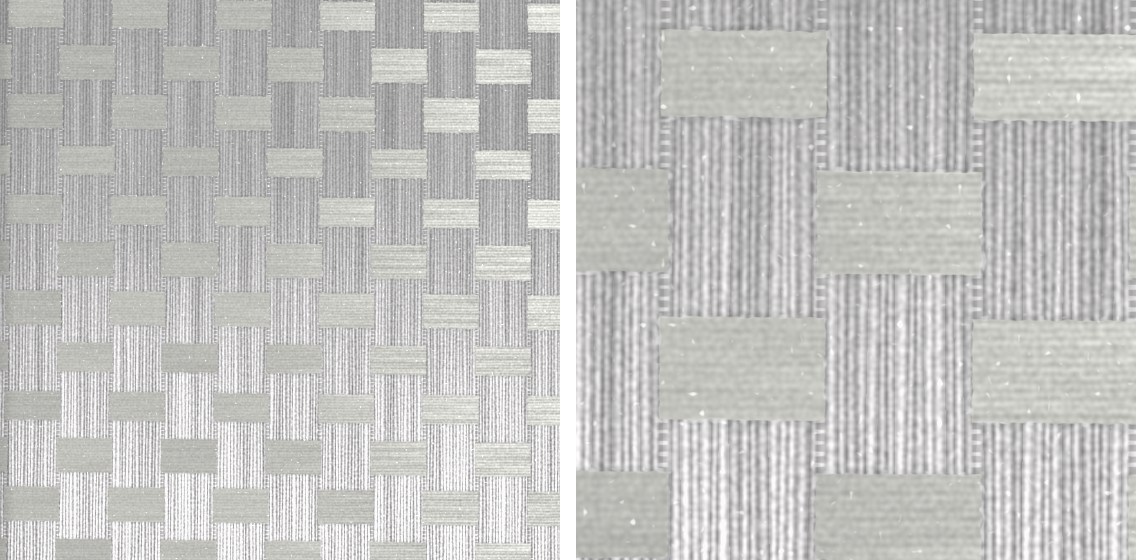
Left: the whole. Right: its middle third, enlarged.
Give the GLSL for this pattern, as a Shadertoy shader.

```glsl
// Silver basket weave: ribbed vertical strips crossed by short staggered bands.
// A slightly skewed grid places the bands; sines and gradient noise make the
// threads and glitter, and a broad glow brightens the strips toward the base.

float hash(vec2 p) {
    return fract(sin(dot(p, vec2(127.1, 311.7))) * 43758.5);
}

vec2 gradient(vec2 cell) {
    float angle = 6.2832 * hash(cell);
    return vec2(cos(angle), sin(angle));
}

// Gradient noise, roughly -1 to 1
float noise(vec2 p) {
    vec2 i = floor(p), f = p - i;
    vec2 w = f * f * f * (f * (f * 6.0 - 15.0) + 10.0);
    vec2 e = vec2(0.0, 1.0);
    float low = mix(dot(gradient(i), f), dot(gradient(i + e.yx), f - e.yx), w.x);
    float high = mix(dot(gradient(i + e), f - e), dot(gradient(i + 1.0), f - 1.0), w.x);
    return 1.4 * mix(low, high, w.y);
}

// Distance to the nearest band; its column and row go to id
float bandDistance(vec2 grid, out vec2 id) {
    float nearest = 10.0;
    id = vec2(0.0);
    for (int k = -1; k <= 1; k++) {
        float column = floor(grid.x) + float(k);
        float v = grid.y - 0.5 * (1.0 - mod(column, 2.0));
        float row = floor(v + 0.5);
        float halfHeight = mix(0.0306, 0.0258, mod(row, 2.0));
        vec2 q = abs(vec2(grid.x - column - 0.5, v - row)) * vec2(0.0927, 0.1753);
        q -= vec2(0.0490, halfHeight);
        float d = max(q.x, q.y);
        if (d < nearest) {
            nearest = d;
            id = vec2(column, row);
        }
    }
    return nearest;
}

vec3 warpColor(vec2 p, vec2 grid, float grain) {
    // Light: dull at the top, glaring at the lower right
    float glow = smoothstep(0.08, 1.05, p.y + 0.12 * (p.x - 0.5) * (2.0 * p.y - 1.0));
    glow += 0.07 * noise(p * 4.0);

    // Uneven vertical threads, about sixteen to a strip
    float thread = grid.x * 16.0 + 0.35 * noise(vec2(grid.x * 9.0, p.y * 5.0));
    float rib = 0.5 + 0.5 * sin(6.2832 * thread);
    float tone = hash(vec2(floor(thread + 0.25), floor(grid.x))) - 0.5;
    float streak = noise(vec2(grid.x * 7.0, p.y * 3.0 + 20.0));
    float light = mix(0.61, 0.70, glow) + rib * mix(0.09, 0.33, glow);
    light += tone * mix(0.05, 0.20, glow) + 0.06 * streak + 0.03 * glow;
    light += grain * mix(0.06, 0.13, glow);

    // Dotted stitches along the seams between strips
    float seam = abs(fract(grid.x + 0.5) - 0.5) * 0.0927;
    float stitch = smoothstep(-0.1, 0.9, sin(p.y * 950.0) + 0.6 * noise(p * 90.0));
    light = mix(light, mix(0.64, 0.93, stitch), 0.6 * smoothstep(0.0042, 0.0012, seam));
    return light * vec3(1.0, 0.993, 0.998);
}

vec3 bandColor(vec2 p, vec2 id, float grain) {
    // Sheen gathers on the right, strongest near the top
    float sheen = smoothstep(0.35, 1.0, p.x);
    float light = 0.725 + 0.16 * sheen * mix(1.0, 0.6, p.y);
    light += 0.05 * (hash(id) - 0.5) + 0.02 * p.y;

    // Fine horizontal threads with a few darker creases
    float rib = sin(p.y * 1230.0 + 0.8 * noise(vec2(p.x * 20.0, p.y * 40.0)));
    float crease = noise(vec2(p.x * 7.0 + id.x * 5.3, p.y * 135.0));
    light += rib * mix(0.012, 0.045, sheen) + crease * mix(0.03, 0.11, sheen);
    light += grain * mix(0.045, 0.08, sheen);
    return light * vec3(1.0, 1.0, 0.975);
}

void mainImage(out vec4 fragColor, in vec2 fragCoord) {
    vec2 p = fragCoord / iResolution.xy;
    p.y = 1.0 - p.y;
    float pixel = 1.0 / iResolution.y;

    // Columns lean a little and rows sink slightly to the right
    vec2 grid = vec2((p.x - 0.0182 + 0.0104 * p.y * (1.0 - p.x)) / 0.0927,
                     (p.y - 0.1100 - 0.0104 * p.x) / 0.1753);

    vec2 id;
    float d = bandDistance(grid, id);
    d += 0.0009 * noise(p * 130.0);

    float grain = noise(p * 250.0) + 0.5 * noise(p * 120.0 + 31.0);
    vec3 warp = warpColor(p, grid, grain);
    vec3 band = bandColor(p, id, grain);

    // Shadow beside each band, then the band with its frayed bright hem
    warp *= 1.0 - 0.10 * smoothstep(0.005, 0.0, d);
    vec3 color = mix(warp, band, smoothstep(pixel, -pixel, d));
    float hem = smoothstep(0.0022, 0.0004, abs(d - 0.0008));
    float fray = smoothstep(0.0, 0.6, noise(p * 150.0 + 7.0));
    color = mix(color, vec3(0.94), 0.55 * hem * fray);

    // Scattered glints and a dim left margin
    color += 0.22 * smoothstep(0.55, 0.9, noise(p * 170.0 + 53.0));
    color *= mix(0.88, 1.0, smoothstep(0.0, 0.03, p.x));
    fragColor = vec4(clamp(color, 0.0, 0.985), 1.0);
}
```
